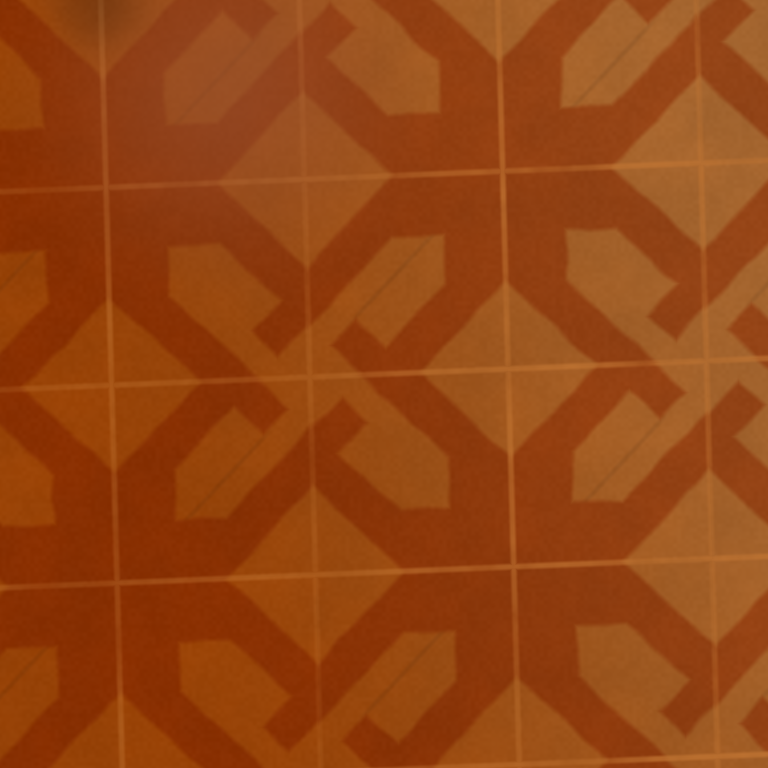
Write a WebGL 1 fragment shader that draws this pattern.

```glsl
precision highp float;
// Worn terracotta floor tiles: interlaced hooked straps around pale diamonds.

uniform vec2 u_resolution;

const vec2 KNOT_CENTER = vec2(0.4035, 0.509);
const vec2 TILE_SIZE = vec2(0.2585, 0.2578);
const float EDGE = 0.018;          // edge softness, in tiles
const float STRAP_INNER = 0.255;   // strap limits across the diagonal
const float STRAP_OUTER = 0.555;
const float PETAL_END = 0.69;

float hash(vec2 p) {
  vec3 h = fract(vec3(p.xyx) * 0.1031);
  h += dot(h, h.yzx + 33.33);
  return fract((h.x + h.y) * h.z);
}

float noise(vec2 p) {
  vec2 i = floor(p);
  vec2 f = fract(p);
  f = f * f * (3.0 - 2.0 * f);
  return mix(mix(hash(i), hash(i + vec2(1.0, 0.0)), f.x),
             mix(hash(i + vec2(0.0, 1.0)), hash(i + vec2(1.0, 1.0)), f.x), f.y);
}

float fbm(vec2 p) {
  float sum = 0.0;
  float amp = 0.5;
  for (int i = 0; i < 4; i++) {
    sum += amp * noise(p);
    p = p * 2.03 + 17.1;
    amp *= 0.5;
  }
  return sum;
}

// Soft coverage of the side where the distance is positive.
float cover(float d) {
  return smoothstep(-EDGE, EDGE, d);
}

// Slightly skewed floor grid; integers fall on the joints.
vec2 floorCoords(vec2 uv) {
  vec2 d = uv - KNOT_CENTER;
  return vec2(d.x + 0.028 * d.y, d.y - 0.041 * d.x) / TILE_SIZE;
}

// Four-fold rotational motif spanning two by two tiles; 1 is dark.
float strapMask(vec2 t) {
  vec2 q = mod(t + 1.0, 2.0) - 1.0;
  vec2 s = q.x * q.y < 0.0 ? abs(q.yx) : abs(q);
  float along = s.x + s.y;
  float across = s.y - s.x;
  float side = (abs(across) - STRAP_INNER) * 0.7071;
  float cap = max(s.x, s.y) - PETAL_END;
  float hook = min(0.13 - abs(along - 0.395), 0.045 - across) * 0.7071;
  float diamond = (abs(across) - STRAP_OUTER) * 0.7071;
  return cover(max(max(side, cap), hook)) * (1.0 - cover(diamond));
}

// Thin dark scratch running along the rising petals.
float petalScratch(vec2 t) {
  vec2 q = mod(t + 1.0, 2.0) - 1.0;
  float across = abs(q.y) - abs(q.x) - 0.055;
  float span = smoothstep(0.4, 0.6, abs(q.x + q.y)) * step(0.0, q.x * q.y);
  return span * (1.0 - smoothstep(0.0, 0.03, abs(across)));
}

// Joint line on one axis, with strength wandering along its length.
float joint(float pos, float along, float seed) {
  float d = abs(fract(pos + 0.5) - 0.5);
  float wear = noise(vec2(along * 2.3, floor(pos + 0.5) * 7.0 + seed));
  float grain = noise(vec2(along * 16.0, floor(pos + 0.5) * 5.0 + seed));
  float line = 1.0 - smoothstep(0.004, 0.024, d);
  return line * (0.3 + 0.5 * wear + 0.2 * grain);
}

float softSpot(vec2 uv, vec2 center, float radius) {
  return 1.0 - smoothstep(0.0, radius, length(uv - center));
}

void main() {
  vec2 uv = gl_FragCoord.xy / u_resolution;
  vec2 t = floorCoords(uv);
  vec2 wobble = vec2(noise(t * 9.0), noise(t * 9.0 + 40.0)) - 0.5;
  float dark = strapMask(t + 0.018 * wobble);

  // Light falls from the upper right.
  float glow = smoothstep(0.2, 1.12, uv.x * 0.85 + uv.y * 0.32);
  vec3 pale = mix(vec3(0.595, 0.26, 0.025), vec3(0.65, 0.40, 0.185), glow);
  vec3 clay = mix(vec3(0.535, 0.185, 0.005), vec3(0.585, 0.27, 0.09), glow);
  vec3 color = mix(pale, clay, dark);

  // Scratches, uneven firing and mottled wear.
  color *= 1.0 - 0.07 * petalScratch(t) * (1.0 - dark);
  color *= 0.985 + 0.03 * hash(floor(t) + 50.0);
  color *= 1.0 + 0.09 * (fbm(t * 5.0 + 60.0) - 0.47);
  color += 0.018 * (noise(uv * 190.0) - 0.5);

  // Joints catch more light towards the right.
  float upright = joint(t.x, t.y, 3.0) * mix(1.0, 0.6, step(0.5, mod(floor(t.x + 1.5), 2.0)));
  float level = joint(t.y, t.x, 91.0);
  float seam = max(upright, level) * (0.5 + 0.5 * glow);
  color = mix(color, vec3(0.76, 0.46, 0.20), seam);

  // Pinkish haze and a dark smudge near the top edge.
  color = mix(color, vec3(0.60, 0.32, 0.20), 0.55 * softSpot(uv, vec2(0.29, 0.88), 0.32));
  color *= 1.0 - 0.2 * softSpot(uv, vec2(0.13, 1.0), 0.09);
  gl_FragColor = vec4(color, 1.0);
}
```
